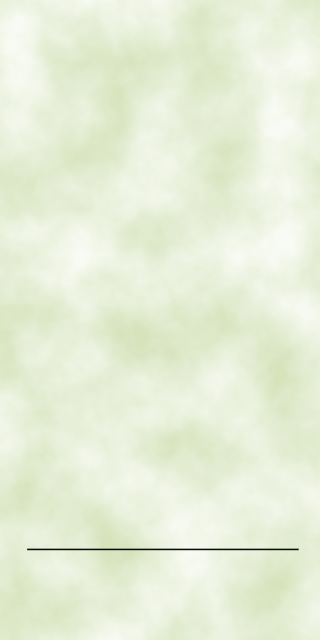
Reproduce this texture procedurally as a WebGL 2 fragment shader.

```glsl
#version 300 es
precision highp float;
// Soft pale-green clouds with a thin dark rule near the bottom.
// The clouds are rotated octaves of gradient noise mapped to a tint;
// the rule is an antialiased box distance. One unit is the canvas width.

uniform vec2 u_resolution;
out vec4 fragColor;

const vec3 MID_GREEN = vec3(0.909, 0.939, 0.851);
const vec3 TINT_RANGE = vec3(0.108, 0.073, 0.172);
const vec3 DEEP_GREEN = vec3(0.840, 0.895, 0.735);
const vec3 NEAR_WHITE = vec3(0.975, 0.982, 0.960);
const vec3 INK = vec3(0.03, 0.04, 0.02);

// Integer hash of a lattice cell, giving a unit gradient
vec2 cellGradient(vec2 cell, uint seed) {
    uvec2 c = uvec2(ivec2(cell));
    uint h = c.x * 1597u + c.y * 51749u + seed * 7919u;
    h = (h ^ (h >> 15)) * 73471u;
    h = (h ^ (h >> 13)) * 95273u;
    h ^= h >> 16;
    float angle = 6.28319 * float(h & 65535u) / 65536.0;
    return vec2(cos(angle), sin(angle));
}

// Gradient noise with quintic blending
float gradientNoise(vec2 p, uint seed) {
    vec2 cell = floor(p);
    vec2 f = p - cell;
    vec2 w = f * f * f * (f * (f * 6.0 - 15.0) + 10.0);
    vec2 e = vec2(1.0, 0.0);
    float a = dot(cellGradient(cell, seed), f);
    float b = dot(cellGradient(cell + e.xy, seed), f - e.xy);
    float c = dot(cellGradient(cell + e.yx, seed), f - e.yx);
    float d = dot(cellGradient(cell + e.xx, seed), f - e.xx);
    return mix(mix(a, b, w.x), mix(c, d, w.x), w.y);
}

// Octaves turned against each other to hide the lattice
float clouds(vec2 p, float frequency, float gain) {
    const mat2 TURN = mat2(0.8, 0.6, -0.6, 0.8);
    float sum = 0.0;
    float amplitude = 1.0;
    p *= frequency;
    for (int i = 0; i < 5; i++) {
        sum += amplitude * gradientNoise(p, uint(i + 3));
        p = TURN * p * 2.0 + vec2(17.3, 9.1);
        amplitude *= gain;
    }
    return sum;
}

vec3 cloudColor(float density) {
    return clamp(MID_GREEN + TINT_RANGE * density, DEEP_GREEN, NEAR_WHITE);
}

// Signed distance to an axis-aligned box
float boxDistance(vec2 p, vec2 center, vec2 halfSize) {
    vec2 d = abs(p - center) - halfSize;
    return length(max(d, 0.0)) + min(max(d.x, d.y), 0.0);
}

float coverage(float dist, float pixel) {
    return clamp(0.5 - dist / pixel, 0.0, 1.0);
}

void main() {
    float pixel = 1.0 / u_resolution.x;
    vec2 p = gl_FragCoord.xy * pixel;

    // Cloudy ground
    vec3 color = cloudColor(clouds(p + vec2(5.2, 2.7), 3.7, 0.5));

    // Thin horizontal rule
    float rule = boxDistance(p, vec2(0.509, 0.283), vec2(0.424, 0.0024));
    color = mix(color, INK, coverage(rule, pixel));

    fragColor = vec4(color, 1.0);
}
```
